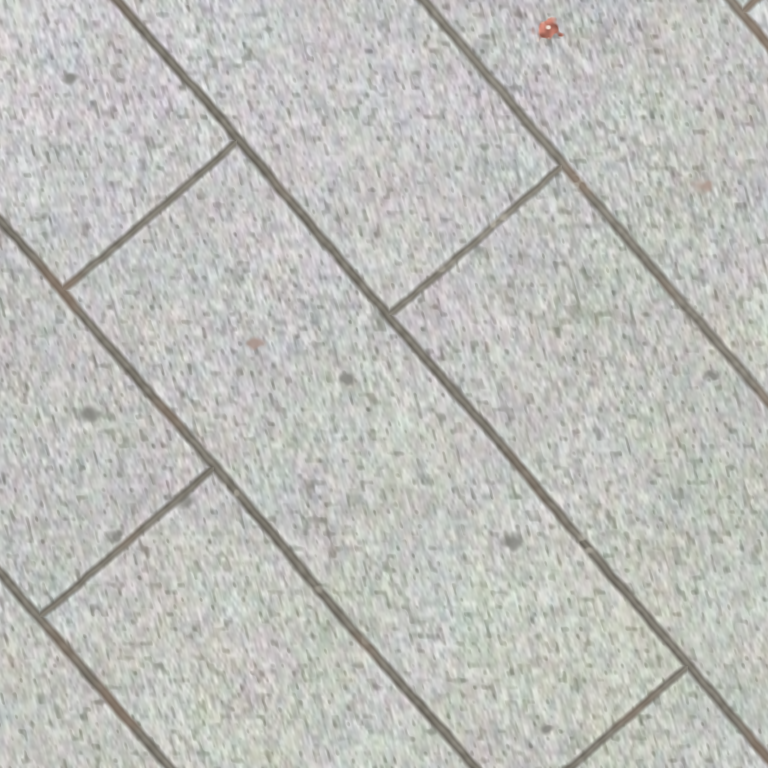
Reproduce this texture procedurally as a WebGL 1 fragment shader.

```glsl
precision highp float;
// Diagonal running-bond paving of pale speckled granite slabs with worn grey-brown joints.
uniform vec2 u_resolution;

float hash(vec2 p) {
  vec3 v = fract(vec3(p.xyx) * 0.1031);
  v += dot(v, v.yzx + 33.33);
  return fract((v.x + v.y) * v.z);
}

float noise(vec2 p) {
  vec2 i = floor(p), f = fract(p);
  f = f * f * (3.0 - 2.0 * f);
  return mix(mix(hash(i), hash(i + vec2(1.0, 0.0)), f.x),
             mix(hash(i + vec2(0.0, 1.0)), hash(i + vec2(1.0, 1.0)), f.x), f.y);
}

// Three independent noise channels, centred on zero
vec3 tint(vec2 p) {
  return vec3(noise(p), noise(p + 71.3), noise(p + 143.9)) - 0.5;
}

// Granite: broad colour drift, faint mottling and short slanted grains
vec3 granite(vec2 p, vec2 slab) {
  vec3 stone = mix(vec3(0.768, 0.769, 0.772), vec3(0.773, 0.782, 0.752),
                   smoothstep(0.1, 1.3, p.x * 0.5 + p.y));
  stone += 0.022 * (1.0 - smoothstep(0.0, 0.5, length(p)));
  stone += 0.018 * (hash(slab + 17.0) - 0.5);
  stone += 0.030 * (noise(p * 9.0 + 5.0) - 0.5);
  stone += 0.024 * tint(p * 14.0) + 0.030 * tint(p * vec2(85.0, 60.0) + 30.0);

  // Grains lean with the slope; their strength varies gently over the surface
  vec2 g = vec2(p.x - 0.25 * p.y, p.y) + 2.0;
  float grain = 0.135 * (noise(g * vec2(185.0, 88.0)) - 0.5)
              + 0.120 * (noise(g * vec2(300.0, 150.0) + 19.0) - 0.5);
  stone += grain * mix(0.8, 1.2, noise(p * 12.0 + 66.0));
  float fleck = smoothstep(0.62, 1.0, noise(g * vec2(165.0, 105.0) + 47.0));
  return stone - fleck * vec3(0.135, 0.135, 0.145);
}

// Sparse soft stains, at most one in each cell of a coarse grid
vec3 addStains(vec3 col, vec2 p) {
  vec2 cell = floor(p * 5.0);
  vec2 centre = (cell + 0.2 + 0.6 * vec2(hash(cell + 3.1), hash(cell + 8.7))) / 5.0;
  float radius = mix(0.007, 0.015, hash(cell + 21.0));
  float d = length((p - centre) * vec2(0.9, 1.15)) + 0.008 * (noise(p * 130.0) - 0.5);
  float stain = (1.0 - smoothstep(radius * 0.2, radius * 1.2, d)) * step(0.6, hash(cell + 40.0));
  vec3 shade = mix(vec3(0.50, 0.50, 0.48), vec3(0.66, 0.57, 0.53), step(0.8, hash(cell + 55.0)));
  return mix(col, shade, stain * 0.8);
}

// One crumpled red leaf scrap
vec3 addLeaf(vec3 col, vec2 p) {
  vec2 q = (p - vec2(0.714, 0.039)) / vec2(0.019, 0.014);
  float d = length(q) + 1.1 * (noise(p * 130.0 + 9.0) - 0.5);
  vec3 leaf = mix(vec3(0.46, 0.29, 0.25), vec3(0.93, 0.62, 0.55), noise(p * 150.0 + 60.0));
  leaf = mix(leaf, vec3(0.95, 0.89, 0.84), smoothstep(0.5, 0.85, noise(p * 140.0 + 25.0)));
  return mix(col, leaf, 1.0 - smoothstep(0.6, 1.05, d));
}

void main() {
  vec2 p = gl_FragCoord.xy / u_resolution;
  p.y = 1.0 - p.y;
  float soft = max(0.0034, 1.0 / u_resolution.y);

  // Slab axes: along runs down the courses, across steps between them
  vec2 w = p + 0.005 * (vec2(noise(p * 5.0), noise(p * 5.0 + 31.0)) - 0.5)
             + 0.0018 * (vec2(noise(p * 60.0), noise(p * 60.0 + 12.0)) - 0.5);
  float along = dot(w, vec2(0.652, 0.758));
  float across = dot(w, vec2(0.758, -0.652));

  // Courses 0.301 wide, slabs 0.9 long, every other course shifted by a third
  float course = (across - 0.116) / 0.301;
  float row = floor(course);
  float run = (along - 0.341 - 0.301 * mod(row + 1.0, 2.0)) / 0.9;
  vec2 slab = vec2(row, floor(run));
  float longSide = (fract(course + 0.5) - 0.5) * 0.301;
  float shortSide = (fract(run + 0.5) - 0.5) * 0.9;
  float longDist = abs(longSide) - 0.0060;
  float shortDist = abs(shortSide) - 0.0046;
  float d = min(longDist, shortDist);

  vec3 col = addStains(granite(p, slab), p);

  // Thin pale lip beside each joint
  col += 0.022 * smoothstep(0.001, 0.004, d) * (1.0 - smoothstep(0.004, 0.009, d));

  // Joint filling: dark rims, greyer middle, faint rust and rare grit
  float side = longDist < shortDist ? longSide : shortSide;
  vec3 joint = mix(vec3(0.43, 0.415, 0.385), vec3(0.52, 0.505, 0.465),
                   1.0 - smoothstep(0.0, 0.0045, abs(side - 0.0008)));
  joint += 0.09 * (noise(p * 120.0 + 80.0) - 0.5);
  joint += 0.04 * smoothstep(0.1, 0.4, across);
  joint = mix(joint, vec3(0.54, 0.45, 0.39), 0.5 * smoothstep(0.65, 0.9, noise(p * 13.0 + 3.0)));
  joint = mix(joint, vec3(0.74, 0.72, 0.67), 0.7 * smoothstep(0.84, 0.96, noise(p * 17.0 + 90.0))
                                           * smoothstep(0.3, 0.8, noise(p * 120.0)));
  col = mix(col, joint, 1.0 - smoothstep(-soft, soft, d));

  gl_FragColor = vec4(addLeaf(col, p), 1.0);
}
```
